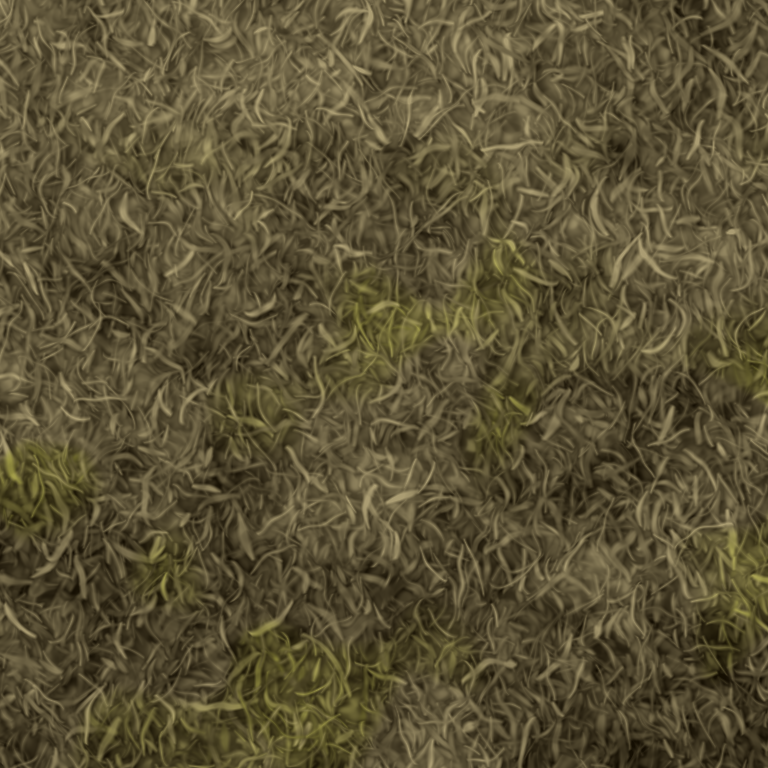
A Shadertoy shader for this texture:

```glsl
#define LAYERS 13
#define CELLS_COARSE 12.0
#define CELLS_FINE 29.0
#define BLADE_WIDTH 0.0031
#define EDGE_SOFTNESS 0.0029
#define SHADOW_REACH 0.0075
#define SHADOW_DEPTH 0.24
#define TONE_SPREAD 0.72
#define SOIL_COLOR vec3(0.19, 0.16, 0.09)
#define STRAW_COLOR vec3(0.59, 0.54, 0.39)
#define MOSS_TINT vec3(0.99, 1.05, 0.64)

vec4 hash4(vec2 p) {
    vec4 h = fract(p.xyxy * vec4(0.1031, 0.1030, 0.0973, 0.1099));
    h += dot(h, h.wzxy + 33.33);
    return fract((h.xxyz + h.yzzw) * h.zywx);
}

// Smooth cellular noise: random values blended around jittered points.
float blotches(vec2 p) {
    vec2 cell = floor(p);
    vec2 sum = vec2(0.0);
    for (int y = -1; y <= 1; y++)
    for (int x = -1; x <= 1; x++) {
        vec2 id = cell + vec2(x, y);
        vec4 rnd = hash4(id + 71.0);
        vec2 offset = p - id - rnd.xy;
        sum += vec2(rnd.z, 1.0) * exp(-5.0 * dot(offset, offset));
    }
    return sum.x / sum.y;
}

// Lays one scattered layer of bent blades over surface = (tone, moss).
vec2 layBlades(vec2 surface, vec2 uv, float cells, float seed, float level, float keep) {
    vec2 p = uv * cells + seed * vec2(3.37, 7.71);
    vec2 cell = floor(p);
    float soft = EDGE_SOFTNESS * cells;
    float reach = SHADOW_REACH * cells;

    for (int y = -1; y <= 1; y++)
    for (int x = -1; x <= 1; x++) {
        vec2 id = cell + vec2(x, y);
        vec4 place = hash4(id + seed * 19.0);
        vec4 look = hash4(id + seed * 31.0 + 113.0);
        if (look.w > keep) continue;

        // Blade frame: x runs along the stem, y across it.
        float angle = 1.65 + (place.z + place.w - 1.0) * 1.75;
        vec2 along = vec2(cos(angle), sin(angle));
        vec2 d = p - id - place.xy;
        vec2 q = vec2(dot(d, along), dot(d, vec2(-along.y, along.x)));

        float halfLength = mix(0.16, 0.74, look.x);
        float bend = (look.y - 0.5) * 1.1;
        float slope = 2.0 * bend * q.x;
        float across = (q.y - bend * q.x * q.x) / sqrt(1.0 + slope * slope);
        float beyond = max(abs(q.x) - halfLength, 0.0);
        float taper = 1.0 - 0.45 * min(q.x * q.x / (halfLength * halfLength), 1.0);
        float width = BLADE_WIDTH * cells * mix(0.5, 1.6, place.y * place.y) * taper;
        float dist = length(vec2(beyond, across)) - width;

        // Soft shadow on one side, then a blade of uneven tone.
        float shadow = 1.0 - smoothstep(-soft, reach, dist + 0.3 * across);
        surface.x -= SHADOW_DEPTH * shadow * (0.3 + max(surface.x, 0.0));
        float mottle = 0.12 * sin(q.x * 9.0 + look.y * 40.0);
        float tone = level + (look.z - 0.5) * TONE_SPREAD + mottle;
        float cover = 1.0 - smoothstep(-soft, soft, dist);
        surface = mix(surface, vec2(tone, place.x), cover * mix(0.65, 1.0, look.w / keep));
    }
    return surface;
}

void mainImage(out vec4 fragColor, in vec2 fragCoord) {
    vec2 uv = fragCoord / iResolution.y;

    // Layered sines kink the stems.
    vec2 kinked = uv + 0.0035 * sin(uv.yx * vec2(57.0, 49.0) + 4.0 * sin(uv * 13.0));
    kinked += 0.0016 * sin(kinked.yx * vec2(131.0, 149.0) + 3.0 * sin(uv * 41.0));

    // Matted ground under the grass.
    float grain = blotches(kinked * 75.0);
    vec2 surface = vec2(0.38 + 0.75 * (grain - 0.5), 0.5);

    // Short blades, from deep and dim to high and bright.
    for (int i = 0; i < LAYERS; i++) {
        float height = float(i) / float(LAYERS - 1);
        float shuffle = fract(float(i) * 0.618);
        float cells = mix(CELLS_COARSE, CELLS_FINE, shuffle);
        surface = layBlades(surface, kinked, cells, float(i) + 1.0, mix(0.5, 0.8, height), 0.9);
        // A few long stems lie within the mat.
        if (i == LAYERS - 4)
            surface = layBlades(surface, kinked, 4.5, 41.0, 0.6, 0.4);
    }

    // Broad light and dark areas with smaller hollows, paler towards the top.
    float tone = surface.x + 0.03 + 0.16 * (uv.y - 0.5);
    tone += 0.36 * (blotches(uv * 6.0 + 4.0) - 0.5);
    tone += 0.34 * (blotches(kinked * 24.0 + 15.0) - 0.5);
    tone += 0.18 * (blotches(kinked * 110.0 + 9.0) - 0.5);
    vec3 color = mix(SOIL_COLOR, STRAW_COLOR, clamp(tone, -0.28, 1.2));

    // Small yellow-green tufts, strongest across the middle and below.
    float moss = smoothstep(0.5, 0.9, blotches(uv * 10.0 + 23.0));
    moss *= 1.0 - smoothstep(0.55, 0.9, uv.y);
    color *= mix(vec3(1.0), MOSS_TINT, moss * mix(0.25, 1.0, surface.y));

    fragColor = vec4(color, 1.0);
}
```
